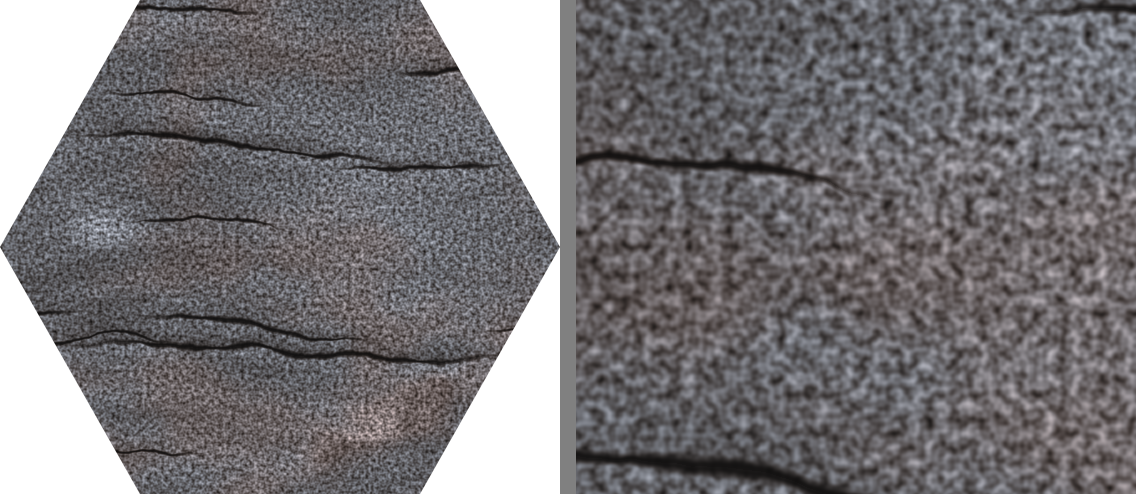
Left: the whole. Right: its middle third, enlarged.
Write a Shadertoy shader that draws this texture.

```glsl
// Grey layered rock with dark cracks and fine grain, cut to a hexagon on white.

const float TAU = 6.2831853;

// Colour and light
const vec3 PAPER = vec3(1.0);
const vec3 WARM_DARK = vec3(1.05, 0.98, 0.97);
const vec3 COOL_LIGHT = vec3(0.97, 0.995, 1.06);
const vec3 RUST = vec3(1.10, 0.98, 0.92);
const float BASE_TONE = 0.395;
const float RELIEF = 0.12;
const float CRACK_TONE = 0.06;

// Grain: whole repeats per canvas, so that it wraps
const vec2 GRAIN = vec2(126.0, 111.0);
const vec2 FINE_GRAIN = vec2(225.0, 199.0);
const float GRAIN_CONTRAST = 0.56;
const float FINE_CONTRAST = 0.42;

// Main cracks: level, centre, half length, thickness
const int MAIN_CRACKS = 6;
const vec4 CRACKS[MAIN_CRACKS] = vec4[](
    vec4(0.702, 0.42, 0.36, 0.0065),
    vec4(0.290, 0.52, 0.49, 0.0085),
    vec4(0.335, 0.46, 0.26, 0.0060),
    vec4(0.870, 0.84, 0.16, 0.0085),
    vec4(0.968, 0.33, 0.17, 0.0055),
    vec4(0.680, 0.75, 0.18, 0.0055));
const int HAIRLINES = 5;
const float BEND = 0.022;
const float WANDER = 0.032;

// Local features
const vec2 PALE_SPOT = vec2(0.20, 0.53);
const vec2 PALE_SIZE = vec2(0.065, 0.036);
const vec2 RIDGE = vec2(0.70, 0.15);
const float RIDGE_SLOPE = 0.55;

float hash(vec2 p) {
    vec3 q = fract(p.xyx * 0.1031);
    q += dot(q, q.yzx + 33.33);
    return fract((q.x + q.y) * q.z);
}

float corner(vec2 cell, vec2 offset, vec2 period) {
    float angle = TAU * hash(mod(cell, period) + 7.0);
    return dot(vec2(cos(angle), sin(angle)), offset);
}

// Gradient noise on the unit square that wraps after 'period' cells
float noise(vec2 uv, vec2 period) {
    vec2 p = uv * period, i = floor(p), f = p - i;
    vec2 s = f * f * f * (f * (f * 6.0 - 15.0) + 10.0);
    vec2 e = vec2(1.0, 0.0);
    float low = mix(corner(i, f, period), corner(i + e, f - e, period), s.x);
    float high = mix(corner(i + e.yx, f - e.yx, period),
                     corner(i + 1.0, f - 1.0, period), s.x);
    return 1.4 * mix(low, high, s.y);
}

float fbm(vec2 uv, vec2 period, int octaves) {
    float sum = 0.0, amp = 0.5;
    for (int k = 0; k < octaves; k++) {
        sum += amp * noise(uv, period);
        period *= 2.0;
        amp *= 0.5;
    }
    return sum;
}

vec2 wrap(vec2 v) { return fract(v + 0.5) - 0.5; }

// x: darkness of the gap, y: overhang shadow above less lit ledge below
vec2 crack(vec2 uv, vec4 c, float seed) {
    float wander = WANDER * fbm(vec2(uv.x, seed), vec2(6.0, 8.0), 5);
    vec2 d = wrap(uv - vec2(c.y, c.x + wander));
    float taper = 1.0 - smoothstep(c.z * 0.45, c.z, abs(d.x));
    float width = c.w * taper * (0.7 + 0.9 * noise(vec2(uv.x, seed), vec2(22.0, 5.0)));
    float gap = taper * (1.0 - smoothstep(0.2 * width, width + 0.003, abs(d.y)));
    float shade = d.y > 0.0 ? exp(-d.y / 0.022) : -0.4 * exp(d.y / 0.018);
    return vec2(gap, shade * taper * c.w / 0.0085);
}

vec3 rock(vec2 uv) {
    vec2 bent = uv - vec2(0.0, BEND * cos(TAU * (uv.x - 0.22)));

    // Broad strata and rough relief
    vec2 layered = bent + vec2(0.0, 0.05 * noise(uv, vec2(3.0)));
    float relief = fbm(layered, vec2(2.0, 6.0), 4) + 0.5 * fbm(layered, vec2(9.0, 24.0), 3);
    float tone = BASE_TONE + RELIEF * relief;

    // Pale spot and slanting ridge, lit on top and dark beneath
    float rough = fbm(uv, vec2(14.0, 12.0), 4);
    vec2 spot = wrap(uv - PALE_SPOT) / PALE_SIZE;
    tone += 0.17 * exp(-dot(spot, spot)) * (1.0 + rough);
    vec2 r = wrap(uv - RIDGE);
    float across = (r.y - RIDGE_SLOPE * r.x + 0.05 * rough) / 0.045;
    float ridge = exp(-across * across - r.x * r.x / 0.045);
    tone += ridge * (0.11 * across + 0.22 * rough);

    // Cracks
    float gap = 0.0, shade = 0.0;
    for (int k = 0; k < MAIN_CRACKS + HAIRLINES; k++) {
        float id = float(k);
        vec4 c = vec4(hash(vec2(id, 3.0)), hash(vec2(id, 11.0)), 0.17, 0.003);
        if (k < MAIN_CRACKS) c = CRACKS[k];
        vec2 hit = crack(bent, c, fract(id * 0.137 + 0.06));
        gap = max(gap, hit.x);
        shade += hit.y;
    }
    tone -= 0.13 * clamp(shade, -0.6, 1.1) * (1.0 + 0.8 * rough);

    // Mineral grain
    float grain = GRAIN_CONTRAST * noise(uv, GRAIN) + FINE_CONTRAST * noise(uv, FINE_GRAIN);
    tone = max(tone, 0.1) * (1.0 + grain);
    tone = mix(tone, CRACK_TONE, 0.92 * gap);

    // Cool lights, warm darks, rusty patches mostly low down
    vec3 tint = mix(WARM_DARK, COOL_LIGHT, smoothstep(0.12, 0.5, tone));
    float low = 0.5 - 0.5 * cos(TAU * (uv.y + 0.32));
    float rust = smoothstep(0.0, 0.5, fbm(uv, vec2(4.0, 5.0), 3) + 0.25 * low);
    tint *= mix(vec3(1.0), RUST, clamp(0.7 * rust + ridge, 0.0, 1.0));
    return clamp(tone * tint, 0.0, 1.0);
}

void mainImage(out vec4 fragColor, in vec2 fragCoord) {
    vec2 uv = fragCoord / iResolution.xy;
    vec2 q = abs(uv - 0.5);
    float hexagon = q.x + 0.5 * q.y - 0.5;
    float edge = 0.8 / iResolution.x;
    float outside = smoothstep(-edge, edge, hexagon);
    fragColor = vec4(mix(rock(uv), PAPER, outside), 1.0);
}
```
